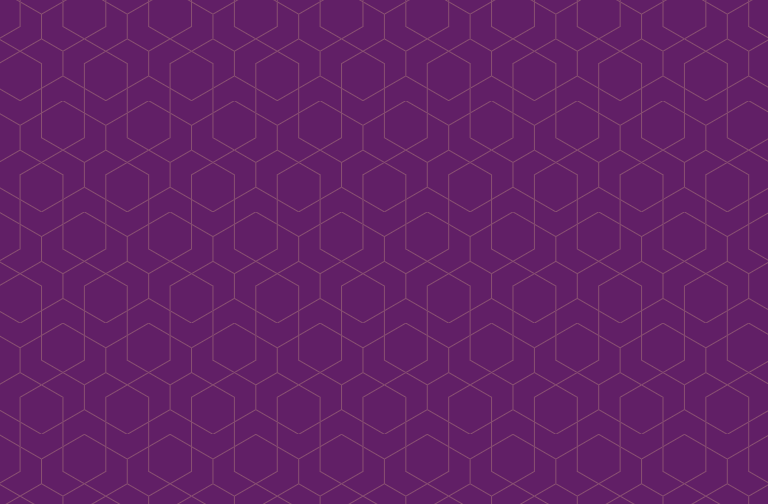
A Shadertoy shader for this pattern:

```glsl
// Fine gold lattice of interlaced hexagons and forked stems on plum.

const vec3 PLUM = vec3(0.38, 0.12, 0.40);
const vec3 GOLD = vec3(0.85, 0.70, 0.53);

// Lattice step and origin, in canvas heights
const vec2 LATTICE_STEP = vec2(0.04252, 0.02452);
const vec2 ORIGIN = vec2(0.0008, 0.0796);
const float LINE_WIDTH = 0.00066;

// Repeat size, in lattice steps
const float REPEAT_WIDTH = 4.0;
const float ROW_HEIGHT = 9.0;

float segmentDistance(vec2 p, vec2 a, vec2 b, vec2 unit) {
    vec2 toPoint = (p - a) * unit;
    vec2 along = (b - a) * unit;
    float t = clamp(dot(toPoint, along) / dot(along, along), 0.0, 1.0);
    return length(toPoint - along * t);
}

// Fold the plane into one half motif: x in 0..2, y in 0..4.5
vec2 foldLattice(vec2 p) {
    float row = floor(p.y / ROW_HEIGHT + 0.5);
    p.y -= row * ROW_HEIGHT;
    p.x += mod(row, 2.0);               // odd rows slide one step
    if (p.y < 0.0) p = vec2(p.x + 2.0, -p.y);
    p.x = abs(mod(p.x + 2.0, REPEAT_WIDTH) - 2.0);
    return p;
}

float motifDistance(vec2 p, vec2 unit) {
    // Hexagon side and slanted foot
    float d = segmentDistance(p, vec2(1, 0), vec2(1, 3), unit);
    d = min(d, segmentDistance(p, vec2(1, 3), vec2(2, 4), unit));
    // Long zigzag and the stem hanging from it
    d = min(d, segmentDistance(p, vec2(2, 0), vec2(0, 2), unit));
    d = min(d, segmentDistance(p, vec2(0, 2), vec2(0, 4), unit));
    // Short zigzag linking to the next row
    d = min(d, segmentDistance(p, vec2(0, 4), vec2(1, 5), unit));
    return min(d, segmentDistance(p, vec2(2, 4), vec2(1, 5), unit));
}

// Hairlines thinner than a pixel fade in strength instead of breaking up
float lineCoverage(float d, float width, float pixel) {
    float reach = 0.5 * (max(width, pixel) + pixel);
    return min(width / pixel, 1.0) * clamp((reach - d) / pixel, 0.0, 1.0);
}

void mainImage(out vec4 fragColor, in vec2 fragCoord) {
    float pixel = 1.0 / iResolution.y;
    vec2 position = (fragCoord - 0.5 * iResolution.xy) * pixel - ORIGIN;
    vec2 lattice = vec2(position.x, -position.y) / LATTICE_STEP;

    float d = motifDistance(foldLattice(lattice), LATTICE_STEP);
    float ink = lineCoverage(d, LINE_WIDTH, pixel);
    fragColor = vec4(mix(PLUM, GOLD, ink), 1.0);
}
```
